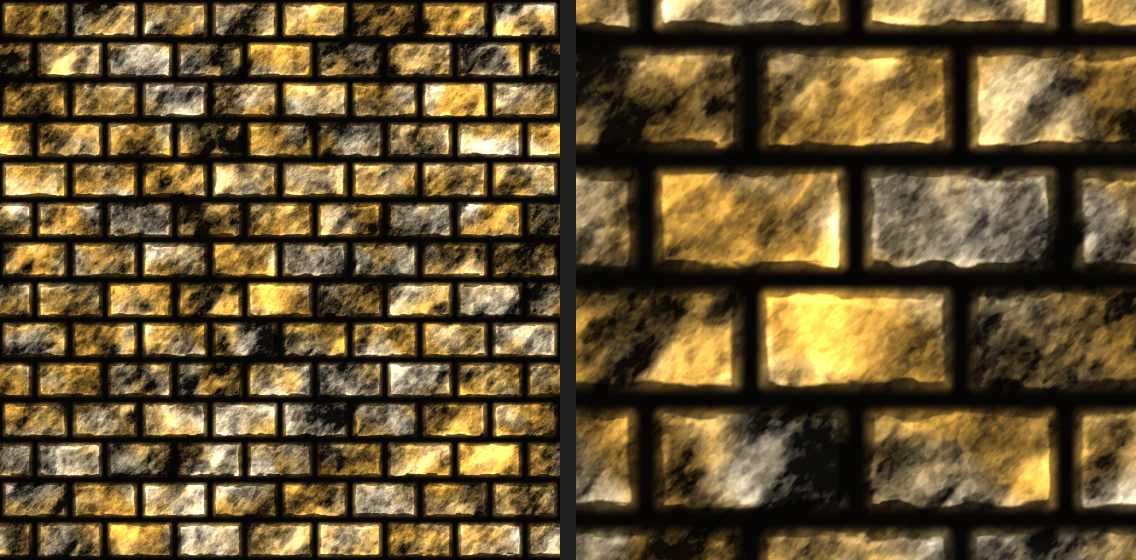
Left: the whole. Right: its middle third, enlarged.
A Shadertoy shader for this texture:

```glsl
const vec2 BRICKS = vec2(8.0, 14.0);
const vec3 GOLD = vec3(1.0, 0.75, 0.32);
const vec3 GREY = vec3(1.0, 0.92, 0.77);
const vec3 MORTAR = vec3(0.025, 0.019, 0.010);

vec3 hash3(vec2 cell, float seed) {
    vec3 p = fract(vec3(cell.xyx + seed) * vec3(0.1031, 0.1030, 0.0973));
    p += dot(p, p.yxz + 33.33);
    return fract((p.xxy + p.yzz) * p.zyx);
}

// Blended cellular noise that wraps after a whole number of cells
float cellNoise(vec2 p, vec2 period, float seed) {
    vec2 base = floor(p);
    float total = 0.0, weights = 0.0;
    for (int y = -1; y <= 1; y++)
    for (int x = -1; x <= 1; x++) {
        vec2 cell = base + vec2(x, y);
        vec3 h = hash3(mod(cell, period), seed);
        float dist = length(cell + h.xy - p);
        float w = pow(1.0 - smoothstep(0.0, 1.45, dist), 5.0) + 1e-5;
        total += h.z * w;
        weights += w;
    }
    return total / weights;
}

float fractalNoise(vec2 uv, vec2 freq, int octaves, float gain, float seed) {
    float total = 0.0, weights = 0.0, amp = 1.0;
    for (int i = 0; i < octaves; i++) {
        total += amp * cellNoise(uv * freq, freq, seed + float(i) * 7.0);
        weights += amp;
        amp *= gain;
        freq *= 2.0;
    }
    return total / weights;
}

float roundBox(vec2 p, vec2 halfSize, float radius) {
    vec2 q = abs(p) - halfSize + radius;
    return length(max(q, 0.0)) + min(max(q.x, q.y), 0.0) - radius;
}

// Light on the sloping rim: brightest on top, darkest below
float bevelLight(vec2 p, vec2 halfSize) {
    vec2 inset = halfSize - abs(p);
    float vertical = smoothstep(-0.003, 0.003, inset.x - inset.y);
    float side = p.x < 0.0 ? 0.60 : 0.50;
    float cap = p.y > 0.0 ? 0.62 : 0.36;
    return mix(side, cap, vertical);
}

void mainImage(out vec4 fragColor, in vec2 fragCoord) {
    vec2 uv = fragCoord / iResolution.xy;

    // Running bond layout
    vec2 grid = uv * BRICKS;
    grid.x += 0.5 * (1.0 - mod(floor(grid.y), 2.0));
    vec2 id = mod(floor(grid), BRICKS);
    vec2 p = (fract(grid) - 0.5) / BRICKS;
    vec2 halfSize = 0.5 / BRICKS;
    vec3 brick = hash3(id, 61.0);

    // Diagonal grain, broad stains and tint patches
    vec2 slanted = vec2(uv.x + uv.y, uv.y - uv.x);
    float grain = fractalNoise(slanted, vec2(15.0, 27.0), 5, 0.70, 3.0) - 0.5;
    float stain = fractalNoise(uv, vec2(11.0, 13.0), 3, 0.5, 29.0) - 0.5;
    float patches = fractalNoise(uv, vec2(14.0, 17.0), 2, 0.5, 83.0) - 0.5;

    // Soft outer edge and chipped face
    float outer = roundBox(p, halfSize - 0.0030, 0.007);
    float body = 1.0 - smoothstep(-0.0065, 0.0015, outer);
    vec2 chip = vec2(fractalNoise(uv, vec2(60.0, 40.0), 2, 0.6, 47.0),
                     fractalNoise(uv, vec2(48.0, 90.0), 2, 0.6, 53.0)) - 0.5;
    float inner = roundBox(p + chip * vec2(0.004, 0.008), halfSize - vec2(0.0105, 0.0100), 0.002);
    float face = 1.0 - smoothstep(-0.0012, 0.0014, inner);
    float rim = exp(-pow((inner + 0.0022) / 0.0022, 2.0));

    // Stone tone and colour
    float tone = 0.62 + grain * 1.75 + stain * 0.95 + (brick.x - 0.5) * 0.34;
    tone = max(tone, 0.05);
    tone *= mix(bevelLight(p, halfSize), 1.0, face);
    tone *= 1.0 + 0.24 * rim * smoothstep(-0.2, 0.15, chip.x + chip.y);
    float greyness = clamp(0.43 + patches * 1.7 + (brick.y - 0.5) * 0.55, 0.0, 1.0);
    vec3 stone = tone * mix(GOLD, GREY, greyness * mix(0.5, 1.0, face));

    fragColor = vec4(clamp(mix(MORTAR, stone, body), 0.0, 1.0), 1.0);
}
```
